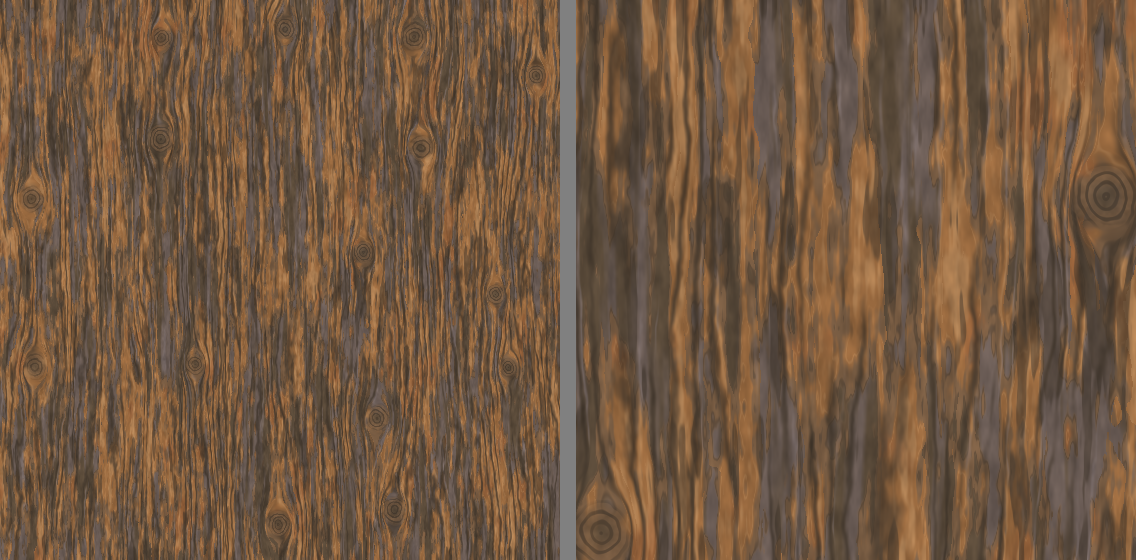
Left: the whole. Right: its middle third, enlarged.
This texture is drawn by a three.js fragment shader. Its source:

```glsl
// Weathered brown wood with fine vertical grain, flaking ochre streaks and small knots.
varying vec2 vUv;

const vec3 UMBER = vec3(0.345, 0.285, 0.22);
const vec3 SLATE = vec3(0.405, 0.35, 0.325);
const vec3 BROWN = vec3(0.46, 0.352, 0.255);
const vec3 OCHRE = vec3(0.58, 0.40, 0.24);
const vec3 TAN   = vec3(0.69, 0.52, 0.35);
const vec3 MAUVE = vec3(0.50, 0.45, 0.45);
const vec3 RUST  = vec3(0.54, 0.32, 0.19);
const vec3 SLIT  = vec3(0.24, 0.20, 0.16);

const float RING_COUNT = 76.0;    // growth lines across the canvas
const float RING_WANDER = 7.0;    // how far the lines swing, in line widths
const float KNOT_GRID = 5.0;      // knot cells per side
const float KNOT_CHANCE = 0.6;
const float KNOT_RADIUS = 0.02;
const float KNOT_STRETCH = 0.65;  // below 1 makes the flow taller than wide
const float KNOT_REACH = 4.0;     // bending range in knot radii

float hash(vec2 p) {
  vec3 a = fract(p.xyx * 0.1031);
  a += dot(a, a.yzx + 33.33);
  return fract((a.x + a.y) * a.z);
}

float noise(vec2 p) {
  vec2 i = floor(p), f = fract(p);
  f = f * f * (3.0 - 2.0 * f);
  return mix(mix(hash(i), hash(i + vec2(1.0, 0.0)), f.x),
             mix(hash(i + vec2(0.0, 1.0)), hash(i + 1.0), f.x), f.y);
}

float fbm(vec2 p) {
  float sum = 0.0, weight = 0.5;
  for (int i = 0; i < 3; i++) {
    sum += weight * noise(p);
    p = p * 2.03 + 17.7;
    weight *= 0.5;
  }
  return sum / 0.875;
}

// One soft-edged line where x passes zero.
float line(float x, float width) {
  return 1.0 - smoothstep(0.0, width, abs(x));
}

// Returns the sideways grain shift and the distance to the nearest knot in radii.
vec2 knots(vec2 p) {
  float shift = 0.0, nearest = 100.0;
  vec2 cell = floor(p * KNOT_GRID);
  for (int j = -1; j <= 1; j++) {
    for (int i = -1; i <= 1; i++) {
      vec2 id = cell + vec2(float(i), float(j)) + 20.0;
      if (hash(id + 3.7) > KNOT_CHANCE) continue;
      vec2 jitter = 0.2 + 0.6 * vec2(hash(id + 11.3), hash(id + 29.1));
      vec2 d = p - (id - 20.0 + jitter) / KNOT_GRID;
      float radius = KNOT_RADIUS * (0.75 + 0.4 * hash(id + 47.9));
      float flow = length(d * vec2(1.0, KNOT_STRETCH)) / radius;
      float fade = 1.0 - smoothstep(1.0, KNOT_REACH, flow);
      shift -= 0.8 * d.x * fade / max(flow * flow, 1.0);
      nearest = min(nearest, length(d * vec2(1.0, 0.88)) / radius);
    }
  }
  return vec2(shift, nearest);
}

vec3 knotColor(vec2 p, float r) {
  float wobble = 1.3 * (fbm(p * 60.0) - 0.5);
  float ring = 0.5 + 0.5 * cos(6.2832 * (r * 3.2 + wobble));
  vec3 wood = mix(UMBER, BROWN, smoothstep(0.1, 0.7, r));
  wood *= 0.8 + 0.4 * fbm(p * 150.0);
  return mix(wood, SLIT, 0.7 * smoothstep(0.5, 0.95, ring));
}

void main() {
  vec2 p = vUv;
  vec2 knot = knots(p);

  // Grain space: flows around knots and wavers along its length
  vec2 g = vec2(p.x + knot.x, p.y);
  g.x += 0.02 * (fbm(p * vec2(5.0, 2.5)) - 0.5);
  g.x += 0.004 * (fbm(p * vec2(30.0, 14.0) + 5.0) - 0.5);

  // Growth lines, folding into long pointed arches
  float height = g.x * RING_COUNT + RING_WANDER * fbm(g * vec2(14.0, 1.8) + 40.0);
  height += 0.5 * (fbm(g * vec2(100.0, 45.0)) - 0.5);
  float phase = fract(height);
  float band = noise(vec2(floor(height) * 3.0, g.y * 8.0) + 60.0);

  // Broad and narrow streaks with ragged edges set the tone of the wood
  float broad = fbm(g * vec2(24.0, 5.0) + 90.0);
  float narrow = fbm(g * vec2(75.0, 8.0) + 110.0);
  float ragged = fbm(g * vec2(140.0, 42.0) + 7.0);
  float fibre = fbm(g * vec2(170.0, 10.0) + 130.0);
  float tone = 0.5 + 0.3 * (broad - 0.5) + 0.62 * (narrow - 0.5)
             + 0.32 * (band - 0.5) + 0.5 * (ragged - 0.5) + 0.6 * (fibre - 0.5);

  float grey = smoothstep(0.36, 0.6, fbm(g * vec2(110.0, 8.0) + 170.0));
  vec3 color = mix(mix(UMBER, SLATE, grey), BROWN, smoothstep(0.38, 0.47, tone));
  color = mix(color, OCHRE, smoothstep(0.52, 0.61, tone));
  color = mix(color, TAN, 0.6 * smoothstep(0.70, 0.84, tone));
  float rust = smoothstep(0.6, 0.74, fbm(p * vec2(30.0, 15.0) + 210.0));
  color = mix(color, RUST, 0.4 * rust * smoothstep(0.45, 0.6, tone));

  // Thin dark outlines and pale rims along the flakes
  color = mix(color, SLIT, 0.35 * line(tone - 0.44, 0.03));
  color = mix(color, TAN, 0.35 * line(tone - 0.61, 0.025) * smoothstep(0.4, 0.6, ragged));

  // Dark slits with a pale lip on one side: tan on ochre, mauve on dark wood
  float wear = fbm(g * vec2(50.0, 8.0) + 250.0);
  float slit = line(phase - 0.5, 0.14 + 0.2 * wear);
  float lip = line(phase - 0.8, 0.15);
  vec3 lipColor = mix(MAUVE, TAN, smoothstep(0.46, 0.58, tone));
  color = mix(color, SLIT, 0.7 * slit * smoothstep(0.34, 0.56, wear));
  color = mix(color, lipColor, 0.5 * lip * smoothstep(0.4, 0.6, fibre));

  // Fine relief, small cracks and broad shading
  float crack = smoothstep(0.61, 0.68, fbm(g * vec2(130.0, 15.0) + 300.0));
  color = mix(color, SLIT, 0.5 * crack);
  color *= 1.0 + 0.34 * (fbm(g * vec2(190.0, 70.0) + 340.0) - 0.5);
  color *= 0.99 + 0.06 * fbm(p * vec2(5.0, 3.0) + 380.0);

  // Knots
  float inside = 1.0 - smoothstep(0.65, 1.2, knot.y + 0.6 * (ragged - 0.5));
  color = mix(color, knotColor(p, knot.y), 0.8 * inside);

  gl_FragColor = vec4(color, 1.0);
}
```
